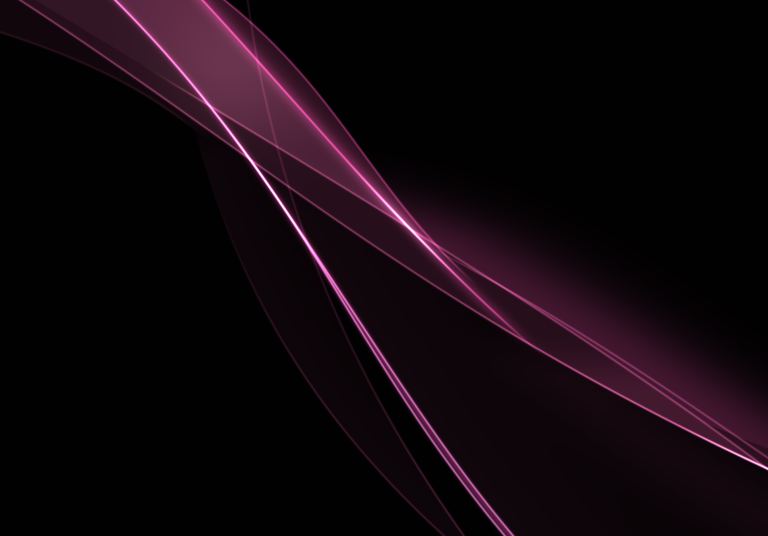
A Shadertoy shader for this background:

```glsl
// Translucent pink ribbons crossing a black field from upper left to lower right.
// Every edge is a cubic x(y); signed distances to these edges drive the veils,
// the hairlines and the soft glows, which are all added together.

#define ASPECT 1.43
#define HAIR 0.0021
#define BLACK vec3(0.006, 0.003, 0.006)
#define VEIL vec3(0.062, 0.022, 0.042)
#define PLUM vec3(0.190, 0.070, 0.130)
#define ROSE vec3(0.510, 0.220, 0.370)
#define MAGENTA vec3(0.660, 0.200, 0.460)
#define ORCHID vec3(0.800, 0.450, 0.740)
#define PALE vec3(0.960, 0.760, 0.860)

// Signed distance to a cubic through four x values evenly spaced in y;
// positive to the right of the curve.
float edge(vec2 p, float top, float bottom, vec4 x) {
    float stride = (bottom - top) / 3.0;
    float k = (p.y - top) / stride;
    float a = x.y - x.x;
    float b = x.z - 2.0 * x.y + x.x;
    float c = x.w - 3.0 * x.z + 3.0 * x.y - x.x;
    float at = x.x + a * k + b * k * (k - 1.0) / 2.0
             + c * k * (k - 1.0) * (k - 2.0) / 6.0;
    float slope = (a + b * (k - 0.5) + c * (3.0 * k * k - 6.0 * k + 2.0) / 6.0) / stride;
    return (p.x - at) / sqrt(1.0 + slope * slope);
}

float inside(float d) {
    float soft = 0.8 / iResolution.y;
    return smoothstep(-soft, soft, d);
}

float bell(float d, float width) {
    return exp(-d * d / (width * width));
}

float hairline(float d) {
    return bell(d, max(HAIR, 0.75 / iResolution.y));
}

float fadeOut(float start, float end, float v) {
    return 1.0 - smoothstep(start, end, v);
}

void mainImage(out vec4 fragColor, in vec2 fragCoord) {
    // Canvas heights, with y measured downward from the top
    vec2 uv = fragCoord / iResolution.xy;
    vec2 p = vec2(uv.x * ASPECT, 1.0 - uv.y);

    // Ribbon edges
    float lower  = edge(p, 0.0, 0.874, vec4(0.037, 0.457, 0.888, 1.428));
    float beam   = edge(p, 0.0, 1.0, vec4(0.214, 0.491, 0.708, 0.948));
    float crest  = edge(p, 0.0, 0.641, vec4(0.377, 0.569, 0.764, 0.985));
    float outer  = edge(p, 0.0, 0.502, vec4(0.418, 0.586, 0.712, 0.855));
    float fold   = edge(p, 0.167, 0.874, vec4(0.340, 0.725, 1.093, 1.428));
    float rim    = edge(p, 0.465, 0.855, vec4(0.809, 1.037, 1.240, 1.431));
    float wisp   = edge(p, 0.06, 0.24, vec4(0.0, 0.160, 0.275, 0.360));
    float sailL  = edge(p, 0.242, 1.0, vec4(0.362, 0.452, 0.599, 0.827));
    float sailR  = edge(p, 0.0, 1.0, vec4(0.461, 0.533, 0.664, 0.864));

    float aboveLower = inside(lower);
    float belowLower = 1.0 - aboveLower;
    float upper = fadeOut(0.40, 0.50, p.y);
    vec3 color = BLACK;

    // Dim veils under the ribbon
    float sail = inside(sailL) * inside(-sailR) * belowLower * smoothstep(0.20, 0.30, p.y);
    color += VEIL * sail * (0.35 + 0.35 * bell(sailL, 0.10));
    float curtain = inside(beam) * belowLower * smoothstep(0.25, 0.40, p.y);
    color += VEIL * curtain * (0.25 + 0.65 * fadeOut(0.0, 0.36, beam));
    color += VEIL * curtain * bell(crest, 0.07) * smoothstep(0.60, 0.72, p.y) * 0.9;
    color += VEIL * inside(wisp) * belowLower * fadeOut(0.22, 0.27, p.y);

    // Soft glow over the right shoulder
    float shoulder = smoothstep(0.25, 0.46, p.y) * inside(max(outer, 0.001 * (p.y - 0.5)));
    float haze = rim > 0.0 ? bell(rim, 0.085) : 1.0;
    color += vec3(0.25, 0.085, 0.175) * haze * shoulder * inside(fold);

    // Main ribbon, its fold and the outer layer
    float body = aboveLower * inside(-crest) * upper;
    float band = aboveLower * inside(-fold);
    float lit = mix(0.55, 1.0, inside(beam)) * (0.75 + 0.25 * fadeOut(0.0, 0.42, p.y));
    color += PLUM * band * (0.75 + 0.6 * smoothstep(0.62, 0.74, p.y));
    color += ROSE * body * inside(fold) * lit * 0.68;
    color += vec3(0.08, 0.06, 0.06) * body * bell(length(p - vec2(0.43, 0.13)), 0.14);
    color += PLUM * inside(crest) * inside(-outer) * upper * (0.75 + 0.6 * bell(crest, 0.03));

    // Hairlines along the edges
    color += ROSE * hairline(lower) * (0.75 + 0.5 * smoothstep(0.5, 0.8, p.y));
    color += ROSE * hairline(fold) * 0.65 * smoothstep(0.12, 0.20, p.y);
    color += ROSE * hairline(rim) * 0.55 * smoothstep(0.45, 0.52, p.y);
    color += MAGENTA * hairline(outer) * 0.6 * fadeOut(0.47, 0.54, p.y);
    color += PLUM * hairline(wisp) * 0.6 * fadeOut(0.20, 0.25, p.y);
    color += PLUM * hairline(sailL) * smoothstep(0.25, 0.80, p.y);
    color += PLUM * hairline(sailR) * (0.7 + 0.5 * smoothstep(0.6, 1.0, p.y));

    // Glowing crest with a white glint
    float glint = bell(p.y - 0.42, 0.07);
    float crestFade = fadeOut(0.57, 0.68, p.y);
    color += MAGENTA * crestFade * (0.7 * hairline(crest) + 0.28 * bell(crest, 0.012));
    color += PALE * glint * (0.75 * hairline(crest) + 0.15 * bell(crest, 0.008));
    color += PALE * hairline(lower) * 0.6 * smoothstep(0.78, 0.87, p.y);

    // Bright beam that splits in two on its way down
    float split = 0.012 * smoothstep(0.30, 0.85, p.y);
    float strength = 0.55 + 0.45 * smoothstep(0.10, 0.35, p.y);
    color += ORCHID * hairline(beam + 0.5 * split) * strength * 0.75;
    color += ORCHID * hairline(beam - 0.5 * split) * strength * 0.75;
    color += MAGENTA * bell(beam, 0.007) * strength * 0.45;
    color += PALE * hairline(beam) * bell(p.y - 0.37, 0.12) * 0.4;

    fragColor = vec4(min(color, 1.0), 1.0);
}
```
